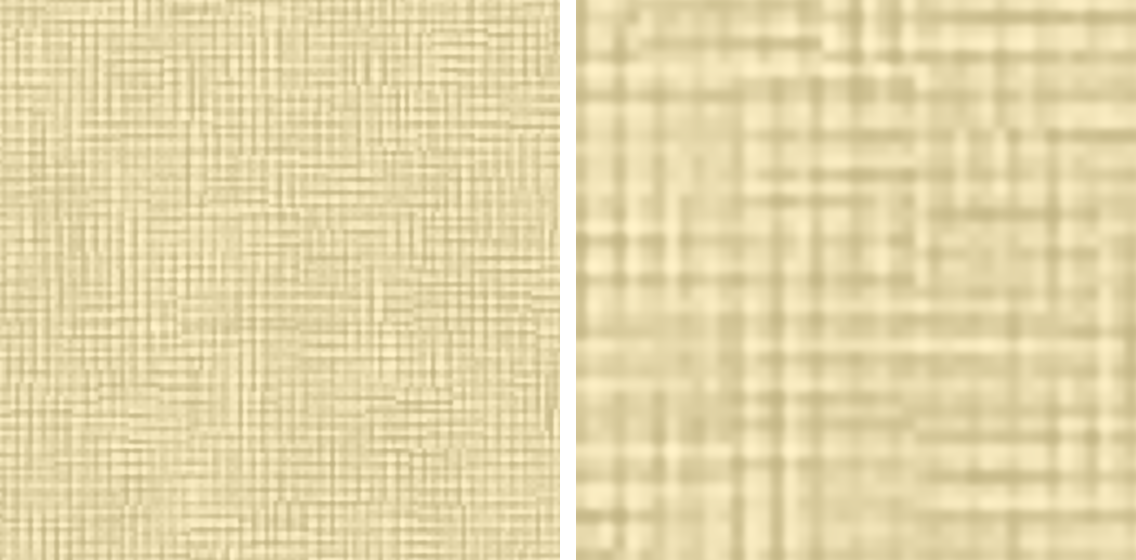
Left: the whole. Right: its middle third, enlarged.
Give the GLSL for this texture, as a WebGL 1 fragment shader.

```glsl
precision highp float;
// Cream woven canvas: two crossing sets of short, straight embossed threads.
// Each set is a layered sine whose phase and strength change from segment to
// segment; the relief is sampled on a square lattice and blended softly.
uniform vec2 u_resolution;

const float TAU = 6.2831853;
const float THREADS = 43.0;  // threads across the canvas
const float LATTICE = 128.0; // relief samples across the canvas
const vec3 CREAM = vec3(0.892, 0.838, 0.660);
const vec3 TONE_STEP = vec3(0.050, 0.050, 0.055);

float hash(vec2 cell, float seed) {
  vec3 p = fract(vec3(cell.xyx) * vec3(0.1031, 0.1030, 0.0973) + seed * 0.137);
  p += dot(p, p.yzx + 33.33);
  return fract((p.x + p.y) * p.z);
}

// Random cell values from 0 to 1, blended smoothly between cells.
float cellNoise(vec2 p, float seed) {
  vec2 cell = floor(p);
  vec2 f = fract(p);
  f = f * f * (3.0 - 2.0 * f);
  float low = mix(hash(cell, seed), hash(cell + vec2(1.0, 0.0), seed), f.x);
  float high = mix(hash(cell + vec2(0.0, 1.0), seed),
                   hash(cell + vec2(1.0, 1.0), seed), f.x);
  return mix(low, high, f.y);
}

// Lopsided wave: a bright ridge beside a shaded groove.
float ridge(float phase) {
  return sin(TAU * phase) + 0.2 * sin(2.0 * TAU * phase + 0.8);
}

// Relief of one thread set; p.x runs across the threads, p.y along them.
// Bundles of threads are cut into staggered segments with their own phase.
float threadRelief(vec2 p, float seed) {
  float bundle = floor(p.x / 3.0);
  float segment = floor(p.y * 0.22 + 5.0 * hash(vec2(bundle, 4.0), seed));
  float drift = 0.50 * cellNoise(vec2(p.x * 0.4, segment), seed + 1.0)
              + 0.35 * cellNoise(p * vec2(0.11, 0.05), seed + 2.0);
  float strength = mix(0.1, 1.9, cellNoise(p * vec2(0.9, 0.40), seed + 3.0));
  return strength * ridge(p.x + drift);
}

// Height of the cloth at one lattice point.
float clothRelief(vec2 point) {
  vec2 weave = point * THREADS / LATTICE;
  // Patches where upright or level threads come forward
  float lean = 0.7 * (cellNoise(weave * 0.28, 11.0) - 0.5);
  float upright = threadRelief(weave, 3.0) * (0.88 + lean);
  float level = threadRelief(weave.yx, 7.0) * (0.88 - lean);
  float grain = hash(point, 17.0) - 0.5;
  return upright + level + 0.8 * grain;
}

// Soft blend of the four lattice points around p.
float softRelief(vec2 p) {
  vec2 corner = floor(p);
  vec2 f = smoothstep(0.0, 1.0, fract(p));
  float low = mix(clothRelief(corner), clothRelief(corner + vec2(1.0, 0.0)), f.x);
  float high = mix(clothRelief(corner + vec2(0.0, 1.0)),
                   clothRelief(corner + vec2(1.0, 1.0)), f.x);
  return mix(low, high, f.y);
}

void main() {
  vec2 uv = gl_FragCoord.xy / min(u_resolution.x, u_resolution.y);

  // Faint unevenness of the cloth under the thread relief
  float unevenness = cellNoise(uv * 9.0, 19.0) - 0.5;
  float tone = 1.3 * softRelief(uv * LATTICE) + 0.6 * unevenness;

  // Ease the deepest grooves and highest ridges toward the main tones
  tone /= sqrt(1.0 + 0.1 * tone * tone);
  gl_FragColor = vec4(CREAM + TONE_STEP * tone, 1.0);
}
```
